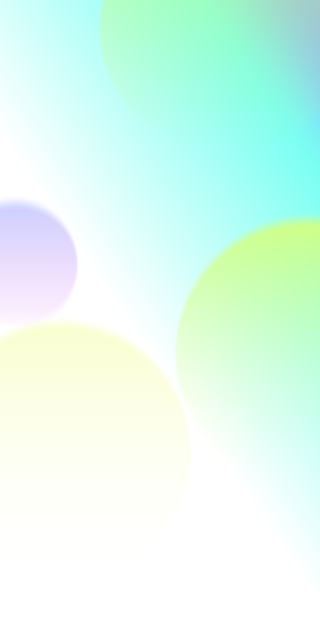
Give the GLSL for this background, as a Shadertoy shader.

```glsl
// Soft pastel discs fading downward over a diagonal cyan and blue gradient.

const vec3 WHITE = vec3(1.0);
const vec3 CYAN = vec3(0.48, 1.0, 0.95);
const vec3 BLUE = vec3(0.55, 0.66, 1.0);
const vec3 MINT = vec3(0.78, 1.0, 0.50);
const vec3 LIME = vec3(0.84, 1.0, 0.48);
const vec3 LAVENDER = vec3(0.80, 0.81, 1.0);
const vec3 PINK = vec3(0.97, 0.82, 0.98);
const vec3 CREAM = vec3(0.975, 1.0, 0.80);

// Diagonal ramp: white, then cyan, then blue toward the upper right
vec3 diagonalGradient(vec2 p) {
    float d = dot(p, vec2(0.827, 0.562));
    vec3 color = mix(WHITE, CYAN, clamp((d - 0.89) / 0.76, 0.0, 1.0));
    return mix(color, BLUE, smoothstep(1.62, 1.96, d));
}

// Disc coverage, with a softer edge at top and bottom than at the sides
float discMask(vec2 p, vec2 center, float radius) {
    vec2 offset = p - center;
    float dist = length(offset);
    float vertical = abs(offset.y) / max(dist, 0.001);
    float softness = mix(0.006, 0.026, vertical * vertical);
    return 1.0 - smoothstep(-softness, softness, dist - radius);
}

// Height within a disc: 0 at its bottom, 1 at its top
float discHeight(vec2 p, vec2 center, float radius) {
    return clamp((p.y - center.y) / (2.0 * radius) + 0.5, 0.0, 1.0);
}

// Blends a disc whose opacity falls off toward its bottom
vec3 addDisc(vec3 base, vec2 p, vec2 center, float radius,
             vec3 topColor, vec3 bottomColor, float opacity, float falloff) {
    float h = discHeight(p, center, radius);
    float alpha = opacity * pow(h, falloff) * discMask(p, center, radius);
    return mix(base, mix(bottomColor, topColor, h), alpha);
}

void mainImage(out vec4 fragColor, in vec2 fragCoord) {
    // Width spans 0 to 1, height spans 0 to 2
    vec2 p = fragCoord / iResolution.xy * vec2(1.0, 2.0);

    vec3 color = diagonalGradient(p);
    color = addDisc(color, p, vec2(0.703, 1.909), 0.39, MINT, MINT, 0.75, 1.2);
    color = addDisc(color, p, vec2(0.969, 0.893), 0.42, LIME, LIME, 0.92, 1.8);
    color = addDisc(color, p, vec2(0.047, 1.172), 0.195, LAVENDER, PINK, 1.0, 0.5);
    color = addDisc(color, p, vec2(0.190, 0.583), 0.406, CREAM, CREAM, 1.0, 1.9);

    fragColor = vec4(color, 1.0);
}
```
